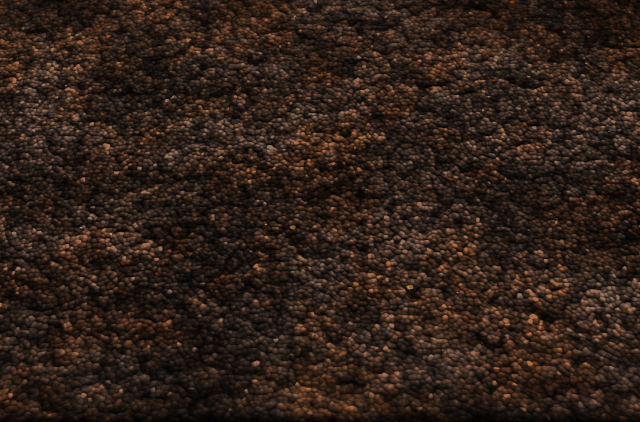
Reproduce this texture procedurally as a WebGL 2 fragment shader.

```glsl
#version 300 es
precision highp float;
// Dark, crumbly garden soil lit from above, with sparse fibres and bright specks.

#define CLUMP_FREQ 13.0
#define CRUMB_FREQ 37.0
#define GRAIN_FREQ 92.0
#define FIBRE_FREQ 7.0
#define SPECK_FREQ 11.0
#define BASE_LUMA 0.094
#define CONTRAST 0.66
#define COOL_TINT vec3(1.27, 0.95, 0.78)
#define RUST_TINT vec3(1.50, 0.92, 0.58)
#define FIBRE_COLOR vec3(0.38, 0.20, 0.10)
#define GOLD vec3(0.84, 0.60, 0.28)
#define STONE vec3(0.42, 0.36, 0.33)

uniform vec2 u_resolution;
out vec4 fragColor;

float hash(vec2 p) {
    return fract(sin(dot(p, vec2(127.1, 311.7))) * 43758.5453);
}

vec2 hash2(vec2 p) {
    return vec2(hash(p), hash(p + 57.3));
}

float noise(vec2 p) {
    vec2 i = floor(p), f = fract(p);
    f = f * f * (3.0 - 2.0 * f);
    return mix(mix(hash(i), hash(i + vec2(1, 0)), f.x),
               mix(hash(i + vec2(0, 1)), hash(i + vec2(1, 1)), f.x), f.y);
}

// Rounded lumps: x = relief lit from above, y = random value of the lump.
vec2 lumps(vec2 p, float crispness) {
    vec2 cell = floor(p), sum = vec2(0.0);
    float total = 1e-6;
    for (int y = -1; y <= 1; y++) {
        for (int x = -1; x <= 1; x++) {
            vec2 id = cell + vec2(x, y);
            vec2 d = p - id - hash2(id);
            float r2 = dot(d, d);
            float weight = exp(-crispness * r2);
            float relief = d.y + 0.25 * d.x - 1.1 * r2 + 0.33;
            sum += weight * vec2(relief, hash(id + 19.7));
            total += weight;
        }
    }
    return sum / total;
}

// Thin bent strand, at most one per cell; returns coverage.
float fibre(vec2 p) {
    vec2 id = floor(p);
    vec2 d = fract(p) - mix(vec2(0.38), vec2(0.62), hash2(id + 3.1));
    float angle = 6.2832 * hash(id + 8.4);
    float c = cos(angle), s = sin(angle);
    d = mat2(c, -s, s, c) * d;
    d.y += (hash(id + 5.9) - 0.5) * 4.0 * d.x * d.x;
    float reach = mix(0.08, 0.30, hash(id + 2.6));
    float dist = length(vec2(max(abs(d.x) - reach, 0.0), d.y));
    return smoothstep(0.026, 0.006, dist) * step(0.72, hash(id + 41.2));
}

// Small bright chip, at most one per cell; rgb colour and coverage.
vec4 speck(vec2 p) {
    vec2 id = floor(p);
    vec2 d = fract(p) - mix(vec2(0.2), vec2(0.8), hash2(id + 71.0));
    float size = mix(0.025, 0.085, pow(hash(id + 6.2), 4.0));
    d.y *= 1.3;
    float dist = length(d) + 0.03 * (noise(p * 22.0) - 0.5);
    float cover = smoothstep(size + 0.022, size - 0.018, dist);
    float kind = hash(id + 13.5);
    vec3 color = mix(STONE, GOLD, smoothstep(0.3, 0.7, kind));
    color = mix(color, vec3(0.62, 0.28, 0.08), step(0.8, kind));
    return vec4(color, cover * step(0.83, hash(id + 29.0)));
}

vec3 soil(vec2 p) {
    // The ground recedes towards the top.
    float focus = 1.0 - smoothstep(0.15, 0.6, abs(p.y - 0.5));
    vec2 q = vec2((p.x - 0.75) * (0.85 + 0.4 * p.y), p.y * (0.95 + 0.3 * p.y));
    vec2 warp = vec2(noise(q * 31.0), noise(q * 31.0 + 40.0)) - 0.5;
    warp += 0.5 * (vec2(noise(q * 70.0 + 9.0), noise(q * 70.0 + 80.0)) - 0.5);

    // Relief from large mounds down to single grains
    float mound = noise(q * vec2(4.0, 6.5) + 5.0) - 0.5;
    vec2 clump = lumps((q + 0.045 * warp) * CLUMP_FREQ * vec2(0.85, 1.2), 9.0);
    vec2 crumb = lumps((q + 0.016 * warp) * CRUMB_FREQ + 17.0, 11.0);
    vec2 grain = lumps((q + 0.004 * warp) * GRAIN_FREQ + 33.0, 14.0);
    float tone = 1.5 * mound + 1.0 * clump.x + 1.2 * crumb.x
               + 0.5 * (crumb.y - 0.5)
               + mix(1.0, 1.65, focus) * (grain.x + 0.9 * (grain.y - 0.5));
    tone += 0.9 * smoothstep(0.94, 1.0, grain.y);
    float luma = BASE_LUMA * exp(CONTRAST * min(tone, 2.4));

    // Greyish crumbs among rusty peat
    float rust = 0.5 + 1.3 * (noise(q * 9.0 + 60.0) - 0.5)
               + 0.9 * (crumb.y - 0.5) - 0.22 * focus;
    vec3 color = luma * mix(COOL_TINT, RUST_TINT, clamp(rust, 0.0, 1.0));

    // Scattered debris, partly sunk in shadow
    float exposed = smoothstep(-1.0, 0.6, tone);
    color = mix(color, FIBRE_COLOR, 0.65 * exposed * fibre(q * FIBRE_FREQ + 20.0));
    vec4 chip = speck(q * SPECK_FREQ + 50.0);
    color = mix(color, chip.rgb * (0.6 + 0.4 * exposed), chip.a);
    return color * smoothstep(-0.02, 0.04, p.y);
}

void main() {
    // Four samples per pixel
    vec3 color = vec3(0.0);
    for (int i = 0; i < 4; i++) {
        vec2 offset = vec2(i % 2, i / 2) * 0.5 - 0.25;
        color += soil((gl_FragCoord.xy + offset) / u_resolution.y);
    }
    fragColor = vec4(color * 0.25, 1.0);
}
```
